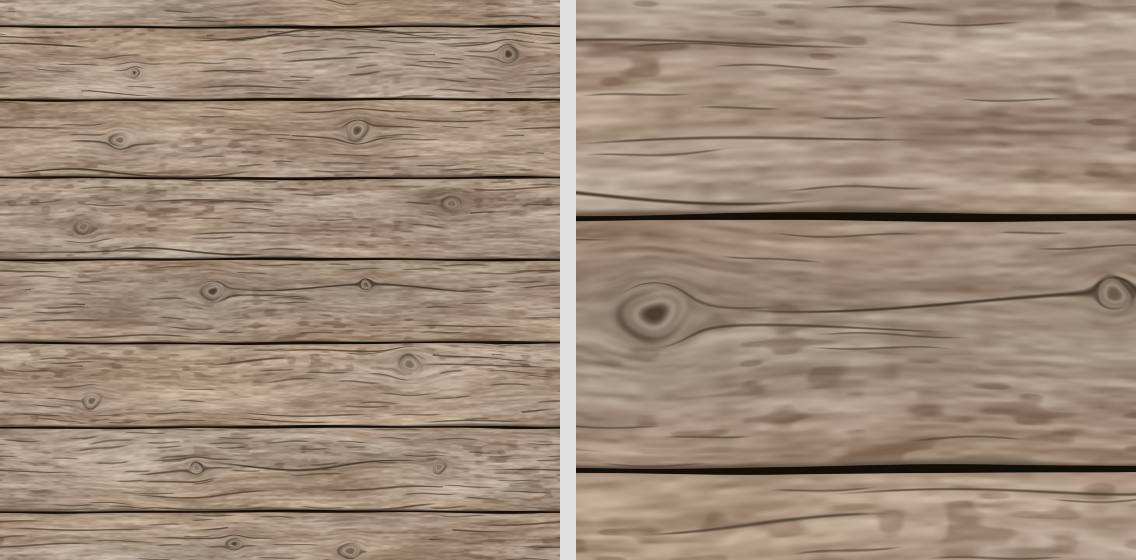
Left: the whole. Right: its middle third, enlarged.
Reproduce this texture procedurally as a WebGL 1 fragment shader.

```glsl
precision highp float;
// Weathered horizontal planks, seven per tile, with dark gaps between them.
// Grain is streaky noise on a coordinate bent by layered sines and by flow
// around knots; cracks are tapered strokes scattered one per stretched cell.

uniform vec2 u_resolution;

const float PLANKS = 7.0;
const float FIRST_GAP = 0.086;
const float PLANK_HEIGHT = 0.151;
const float HEIGHT_SHRINK = 0.0000309;  // upper planks get narrower
const float GAP_HALF_WIDTH = 0.0021;
const float SHADOW_WIDTH = 0.0065;
const float CRACK_WIDTH = 0.0009;
const float KNOT_MIN = 0.007;
const float KNOT_MAX = 0.016;
const float TAU = 6.2831853;

const vec3 WOOD_DARK = vec3(0.52, 0.435, 0.36);
const vec3 WOOD_LIGHT = vec3(0.80, 0.73, 0.655);
const vec3 STAIN = vec3(0.46, 0.38, 0.30);
const vec3 CRACK = vec3(0.25, 0.20, 0.15);
const vec3 GAP = vec3(0.08, 0.055, 0.03);

float hash(vec2 p) {
  vec3 q = fract(p.xyx * vec3(0.1031, 0.1030, 0.0973));
  q += dot(q, q.yzx + 33.33);
  return fract((q.x + q.y) * q.z);
}

// Smooth noise with the given cell counts, seamless across x.
float streaks(vec2 p, vec2 cells) {
  vec2 q = p * cells;
  vec2 i = floor(q), f = fract(q);
  f *= f * (3.0 - 2.0 * f);
  float x0 = mod(i.x, cells.x), x1 = mod(i.x + 1.0, cells.x);
  float low = mix(hash(vec2(x0, i.y)), hash(vec2(x1, i.y)), f.x);
  float high = mix(hash(vec2(x0, i.y + 1.0)), hash(vec2(x1, i.y + 1.0)), f.x);
  return mix(low, high, f.y);
}

// At most one tapered, wavering crack in each long cell.
float cracks(vec2 p, vec2 cells, float density, float width, float pixel) {
  vec2 q = p * cells;
  q.x += hash(vec2(floor(q.y), 3.7)) * cells.x;
  vec2 id = vec2(mod(floor(q.x), cells.x), floor(q.y)) + cells;
  vec2 f = fract(q);
  float reach = mix(0.4, 1.0, hash(id + 5.0));
  float taper = max(0.0, 1.0 - abs(f.x - 0.5) * 2.0 / reach);
  float path = mix(0.3, 0.7, hash(id + 9.0))
             + 0.12 * sin(f.x * 8.0 + TAU * hash(id + 14.0));
  float dist = abs(f.y - path) / cells.y;
  float line = 1.0 - smoothstep(0.0, width * sqrt(taper) + pixel, dist);
  return line * smoothstep(0.0, 0.4, taper) * step(hash(id), density);
}

// Height of a gap, slightly bowed and worn along its length.
float gapHeight(float k, float x) {
  float bow = 0.0011 * sin(TAU * (x + hash(vec2(k, 2.0))))
            + 0.0005 * sin(TAU * (4.0 * x + hash(vec2(k, 6.0))));
  return FIRST_GAP + PLANK_HEIGHT * k - HEIGHT_SHRINK * k * k * k * k + bow;
}

void main() {
  vec2 uv = gl_FragCoord.xy / u_resolution;
  float pixel = 1.0 / u_resolution.y;

  // Find the plank; the first and last strips are halves of the same one.
  float plank = 0.0;
  float low = gapHeight(PLANKS - 1.0, uv.x) - 1.0;
  float high = gapHeight(0.0, uv.x) + 1.0;
  for (float k = 0.0; k < PLANKS; k++) {
    float edge = gapHeight(k, uv.x);
    if (uv.y > edge) { plank = mod(k + 1.0, PLANKS); low = edge; }
    else high = min(high, edge);
  }
  float v = uv.y - low;
  float height = high - low;
  float character = hash(vec2(plank, 41.0));

  // Knots push the grain aside and carry rings, a rim and a dark pith.
  float flow = 0.0, face = 0.0, rings = 0.0, knotDark = 0.0;
  for (float s = 0.0; s < 2.0; s++) {
    vec2 id = vec2(plank * 2.0 + s, 7.0);
    float size = mix(KNOT_MIN, KNOT_MAX, hash(id));
    vec2 center = vec2(0.5 * (s + mix(0.15, 0.85, hash(id + 11.0))),
                       height * mix(0.25, 0.75, hash(id + 23.0)));
    vec2 d = vec2(fract(uv.x - center.x + 0.5) - 0.5, v - center.y);
    d.x = d.x * 0.85 + 0.00001;
    float r = length(d) / size;
    flow -= d.y * 1.4 / (max(r * r, 1.0) + 0.4);
    float angle = atan(d.y, d.x), turn = TAU * hash(id + 31.0);
    r *= 1.0 + 0.12 * sin(2.0 * angle + turn) + 0.07 * sin(3.0 * angle - turn);
    float inside = 1.0 - smoothstep(0.8, 1.1, r);
    float depth = hash(id + 47.0);
    float rim = exp(-30.0 * (r - 1.0) * (r - 1.0)) * (0.5 + 0.5 * sin(angle + turn));
    face = max(face, inside);
    rings += inside * sin(r * 15.0);
    knotDark += (1.0 - smoothstep(0.1, 0.6, r)) * mix(0.15, 0.95, depth * depth)
              + 0.55 * rim + 0.22 * exp(-0.7 * r);
  }

  // Grain coordinate: layered sines plus the flow, offset for each plank.
  float bend = 0.0045 * sin(TAU * (uv.x + character) + v * 25.0)
             + 0.0020 * sin(TAU * (3.0 * uv.x - character) + v * 40.0);
  vec2 grain = vec2(uv.x, v + flow + bend * (0.5 + character) + plank * 1.37);

  // Wood tone from broad bleached patches down to fine fibres.
  float broad = streaks(grain, vec2(5.0, 24.0));
  float fibre = streaks(grain, vec2(26.0, 270.0));
  float tone = 0.53 + 0.42 * (broad - 0.5) + 0.40 * (streaks(grain, vec2(9.0, 95.0)) - 0.5)
             + 0.50 * (fibre - 0.5) + 0.30 * (streaks(grain, vec2(90.0, 400.0)) - 0.5)
             + 0.10 * (character - 0.5);
  float flakes = smoothstep(0.58, 0.85, streaks(grain, vec2(48.0, 190.0)));
  tone -= 0.38 * flakes * smoothstep(0.4, 0.75, streaks(grain + 0.31, vec2(4.0, 18.0)));
  tone = mix(tone, 0.55 + 0.3 * (fibre - 0.5), 0.6 * face) + 0.16 * rings;
  vec3 color = mix(WOOD_DARK, WOOD_LIGHT, clamp(tone, -0.15, 1.1));
  float warmth = streaks(grain + 0.67, vec2(3.0, 14.0));
  color *= mix(vec3(0.985, 1.0, 1.025), vec3(1.015, 0.995, 0.965), warmth);

  // Cracks of three lengths, gathered in the more weathered areas.
  float wear = mix(0.5, 1.1, character) * mix(0.5, 1.4, streaks(grain, vec2(3.0, 9.0)));
  float split = 0.70 * cracks(grain, vec2(3.0, 75.0), 0.36 * wear, CRACK_WIDTH, pixel);
  split = max(split, 0.55 * cracks(grain, vec2(9.0, 130.0), 0.30 * wear, CRACK_WIDTH * 0.7, pixel));
  split = max(split, 0.90 * cracks(grain, vec2(2.0, 17.0), 0.32 * wear, CRACK_WIDTH * 1.5, pixel));
  color = mix(color, CRACK, split * (1.0 - 0.8 * face));
  color = mix(color, CRACK, clamp(knotDark, 0.0, 0.9));

  // Stained lower edges, then the uneven gaps.
  float ragged = streaks(vec2(uv.x, plank), vec2(14.0, 1.0));
  float shadow = 1.0 - smoothstep(0.3, 1.0, v / (SHADOW_WIDTH * (0.6 + 0.8 * ragged)));
  color = mix(color, STAIN * 0.75, 0.8 * shadow);
  color = mix(color, STAIN, 0.35 * (1.0 - smoothstep(0.0, 0.008, high - uv.y)));
  float gapWidth = GAP_HALF_WIDTH * mix(0.65, 1.3, streaks(vec2(uv.x, 0.0), vec2(11.0, 1.0)));
  float gap = 1.0 - smoothstep(gapWidth - pixel * 0.6, gapWidth + pixel * 0.6, min(v, high - uv.y));
  gl_FragColor = vec4(mix(color, GAP, gap), 1.0);
}
```
